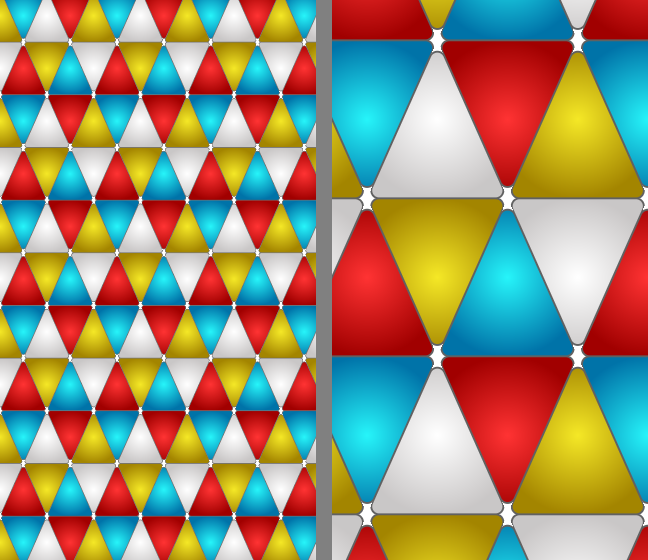
Left: the whole. Right: its middle third, enlarged.
This pattern is drawn by a Shadertoy shader. Its source:

```glsl
// Rows of glossy rounded triangles in four colours, thinly outlined, with white gaps at the corners.

#define ROW_HEIGHT (1.0 / 6.0)     // all lengths are fractions of the canvas width
#define HALF_BASE (2.0 / 27.0)
#define ROW_SHIFT (1.0 / 36.0)
#define CORNER_RADIUS 0.0082
#define LINE_HALF_WIDTH 0.0010
#define GLOW_RADIUS 0.0835
#define LINE_COLOR vec3(0.38)
#define GAP_COLOR vec3(1.0)

// Signed distance to an isosceles triangle: apex at the origin, base at y = size.y
float isoscelesDistance(vec2 p, vec2 size) {
    p.x = abs(p.x);
    vec2 toSide = p - size * clamp(dot(p, size) / dot(size, size), 0.0, 1.0);
    vec2 toBase = p - vec2(clamp(p.x, 0.0, size.x), size.y);
    float distSq = min(dot(toSide, toSide), dot(toBase, toBase));
    float outside = max(p.x * size.y - p.y * size.x, p.y - size.y);
    return sqrt(distSq) * sign(outside);
}

// The same triangle with its corners rounded and its sides kept in place
float roundedDistance(vec2 p, vec2 size, float radius) {
    float apexInset = radius * length(size) / size.x;
    float innerHeight = size.y - radius - apexInset;
    vec2 innerSize = size * innerHeight / size.y;
    return isoscelesDistance(p - vec2(0.0, apexInset), innerSize) - radius;
}

// Radial shading from a bright middle to a deep rim
vec3 glossyColor(float slot, float t) {
    if (slot < 0.5) return mix(vec3(0.96, 0.91, 0.15), vec3(0.64, 0.52, 0.00), t); // yellow
    if (slot < 1.5) return mix(vec3(0.15, 0.96, 0.98), vec3(0.00, 0.45, 0.66), t); // blue
    if (slot < 2.5) return mix(vec3(1.00), vec3(0.79, 0.78, 0.78), t);             // white
    return mix(vec3(1.00, 0.20, 0.20), vec3(0.63, 0.00, 0.00), t);                 // red
}

void mainImage(out vec4 fragColor, in vec2 fragCoord) {
    vec2 uv = fragCoord / iResolution.x;
    float pixel = 1.0 / iResolution.x;

    // Row and position within it
    float rowPos = (uv.y + ROW_SHIFT) / ROW_HEIGHT;
    float parity = mod(floor(rowPos), 2.0);
    float v = fract(rowPos);
    float x = uv.x / HALF_BASE;

    // Choose the upright triangle, or the inverted one between two uprights
    float pair = (x - parity) * 0.5;
    float column = 2.0 * floor(pair + 0.5) + parity;
    bool upright = abs(x - column) < 1.0 - v;
    if (!upright) column = 2.0 * floor(pair) + 1.0 + parity;

    // Local coordinates, measured from the apex towards the base
    vec2 size = vec2(HALF_BASE, ROW_HEIGHT);
    vec2 p = vec2(x - column, upright ? 1.0 - v : v) * size;
    float d = roundedDistance(p, size, CORNER_RADIUS);

    // Fill, corner gaps, outline
    float shade = clamp(length(p - vec2(0.0, 0.5 * ROW_HEIGHT)) / GLOW_RADIUS, 0.0, 1.0);
    vec3 color = glossyColor(mod(column + 2.0 * parity, 4.0), shade);
    color = mix(color, GAP_COLOR, clamp(d / pixel + 0.5, 0.0, 1.0));
    float line = clamp((LINE_HALF_WIDTH - abs(d)) / pixel + 0.5, 0.0, 1.0);
    color = mix(color, LINE_COLOR, line);

    fragColor = vec4(color, 1.0);
}
```
